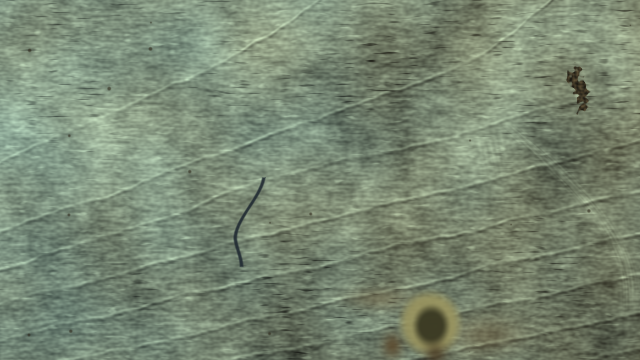
Reproduce this texture procedurally as a Shadertoy shader.

```glsl
// Weathered grey-green plank: pale growth rings climb to the right over fine
// horizontal grain, with a dark twig, a scuff, debris and a blurred insect.
// Rings are a family of curves; grain and stains are stretched gradient noise.

#define WOOD_TINT vec3(0.890, 1.0, 0.850)
#define BASE_TONE 0.525
#define STAIN_AMOUNT 0.20
#define GRAIN_AMOUNT 0.15
#define RING_COUNT 9
#define RING_LIGHT 0.13
#define RING_SHADOW 0.11
#define TWIG_COLOR vec3(0.13, 0.17, 0.20)
#define DEBRIS_COLOR vec3(0.17, 0.14, 0.09)
#define FUZZ_COLOR vec3(0.60, 0.58, 0.37)
#define BODY_COLOR vec3(0.20, 0.20, 0.12)
#define LEG_COLOR vec3(0.36, 0.29, 0.18)

vec2 hash2(vec2 p) {
    vec3 q = fract(p.xyx * vec3(0.1031, 0.1030, 0.0973));
    q += dot(q, q.yzx + 33.33);
    return fract((q.xx + q.yz) * q.zy);
}

float cornerSlope(vec2 cell, vec2 offset) {
    float angle = 6.2832 * hash2(cell + 200.0).x;
    return dot(vec2(cos(angle), sin(angle)), offset);
}

float gradientNoise(vec2 p) {
    vec2 i = floor(p), f = p - i;
    vec2 u = f * f * f * (f * (f * 6.0 - 15.0) + 10.0);
    vec2 e = vec2(1.0, 0.0);
    return mix(mix(cornerSlope(i, f), cornerSlope(i + e, f - e), u.x),
               mix(cornerSlope(i + e.yx, f - e.yx), cornerSlope(i + 1.0, f - 1.0), u.x), u.y);
}

float fbm(vec2 p) {
    float sum = 0.0, amp = 1.0;
    for (int i = 0; i < 4; i++) {
        sum += amp * gradientNoise(p);
        p = p * 2.03 + 17.3;
        amp *= 0.55;
    }
    return sum;
}

// Soft elliptical spot, 1 at its centre
float spot(vec2 p, vec2 center, vec2 size) {
    vec2 q = (p - center) / size;
    return exp(-dot(q, q));
}

float ringHeight(float k, float x) {
    float start = 0.45 - 0.098 * k + 0.1 * exp(-3.0 * k);
    float upturn = max(x - 0.6 - 0.55 * k, 0.0);
    float bulge = 0.03 * spot(vec2(x, k), vec2(0.76, 2.0), vec2(0.32, 0.8));
    float wobble = 0.014 * gradientNoise(vec2(x * 5.0, k * 7.3))
                 + 0.006 * gradientNoise(vec2(x * 22.0, k * 3.7));
    return start + (0.2 + 0.25 * exp(-0.5 * k)) * x + 0.7 * upturn * upturn + bulge + wobble;
}

float woodTone(vec2 p) {
    // Uneven light and stains
    float tone = BASE_TONE + 0.13 * (p.y - 0.5) - 0.085 * (p.x - 0.889);
    tone += STAIN_AMOUNT * fbm(p * vec2(3.2, 2.6) + 4.0);
    tone += 0.09 * gradientNoise(p * vec2(12.0, 26.0));
    tone += 0.10 * spot(p, vec2(1.75, 0.95), vec2(0.35, 0.3))
          - 0.07 * spot(p, vec2(1.0, 0.83), vec2(0.2, 0.22));
    // Fibres, dark cracks and pale flecks
    vec2 g = p + vec2(0.0, 0.004 * gradientNoise(p * 9.0));
    tone += GRAIN_AMOUNT * gradientNoise(g * vec2(20.0, 95.0));
    tone += 0.11 * gradientNoise(p * vec2(65.0, 120.0));
    float wear = smoothstep(-0.25, 0.4, gradientNoise(p * 3.0 + 9.0) + 0.4 * (p.y - 0.5));
    tone -= 0.24 * wear * smoothstep(0.25, 0.55, gradientNoise(g * vec2(17.0, 125.0) + 31.0));
    tone += 0.12 * smoothstep(0.28, 0.6, gradientNoise(g * vec2(24.0, 85.0) + 57.0));
    // Growth rings: bright crest, dark lower edge, faint glow above
    for (int i = 0; i < RING_COUNT; i++) {
        float k = float(i);
        float d = p.y - ringHeight(k, p.x);
        float strength = 0.8 + 0.9 * gradientNoise(vec2(p.x * 7.0, k * 5.1 + 0.4));
        tone += RING_LIGHT * strength * exp(-pow(d / 0.0045, 2.0));
        tone -= RING_SHADOW * (0.7 + 0.3 * p.x) * strength * exp(-pow((d + 0.0075) / 0.005, 2.0));
        tone += 0.035 * exp(-abs(d) / 0.03) * smoothstep(-0.004, 0.004, d);
    }
    return tone;
}

// Pale scuff bending down the right side, made of fine streaks
float scuff(vec2 p) {
    float center = 1.412 + 0.335 * sin(1.5708 * clamp((0.653 - p.y) / 0.47, 0.0, 1.0));
    float across = (p.x - center) * 0.75;
    float span = smoothstep(0.12, 0.2, p.y) * (1.0 - smoothstep(0.62, 0.67, p.y));
    float streaks = 0.65 + 1.1 * gradientNoise(vec2(across * 170.0, p.y * 14.0));
    float scratches = spot(p, vec2(1.37, 0.57), vec2(0.045, 0.05))
                    * gradientNoise(vec2((p.x + 0.2 * p.y) * 90.0, p.y * 8.0));
    return span * streaks * exp(-pow(across / 0.018, 2.0)) + 1.2 * scratches;
}

void mainImage(out vec4 fragColor, in vec2 fragCoord) {
    vec2 p = fragCoord / iResolution.y;
    float soft = max(0.002, 1.0 / iResolution.y);
    vec3 color = (woodTone(p) + 0.10 * scuff(p)) * WOOD_TINT;
    color += vec3(0.022, 0.0, -0.018) * (p.x - 0.85 + 1.6 * gradientNoise(p * 4.0 + 40.0));

    // Scattered specks
    vec2 cell = floor(p * 9.0), rnd = hash2(cell + 70.0);
    float speck = length((fract(p * 9.0) - 0.2 - 0.6 * rnd) / 9.0) - 0.005 * rnd.y;
    color = mix(color, DEBRIS_COLOR, 0.6 * step(0.87, rnd.x) * (1.0 - smoothstep(-soft, soft, speck)));

    // Crumbled debris
    vec2 q = p - vec2(1.609 - 0.012 * sin((p.y - 0.757) * 40.0), 0.757);
    float crumb = length(q / vec2(0.017, 0.056)) - 1.0 + 1.1 * gradientNoise(p * 65.0);
    vec3 crumbColor = DEBRIS_COLOR * (1.2 + 1.6 * gradientNoise(p * 110.0));
    color = mix(color, crumbColor, 0.9 * (1.0 - smoothstep(-0.15, 0.2, crumb)));

    // Bent twig
    float t = (p.y - 0.259) / 0.248;
    float twigX = 0.671 - 0.018 * smoothstep(0.0, 0.35, t) + 0.081 * smoothstep(0.3, 1.05, t);
    float twig = max(abs(p.x - twigX) * 0.9 - 0.0042, (abs(t - 0.5) - 0.5) * 0.248);
    color = mix(color, TWIG_COLOR, 0.92 * (1.0 - smoothstep(-soft, soft, twig)));

    // Out-of-focus insect: wing haze, leg, fuzz, body
    float wings = spot(p, vec2(1.05, 0.17), vec2(0.09, 0.03)) + spot(p, vec2(1.36, 0.07), vec2(0.1, 0.05));
    color = mix(color, LEG_COLOR * 1.25, 0.35 * wings);
    color = mix(color, LEG_COLOR, 0.85 * spot(p, vec2(1.09, 0.04), vec2(0.028, 0.035)));
    float fuzz = length((p - vec2(1.195, 0.102)) / vec2(0.082, 0.085));
    color = mix(color, FUZZ_COLOR, 0.9 * (1.0 - smoothstep(0.75, 1.2, fuzz)));
    float body = length((p - vec2(1.198, 0.095)) / vec2(0.048, 0.055));
    color = mix(color, BODY_COLOR, 0.9 * (1.0 - smoothstep(0.6, 1.2, body)));
    color = mix(color, LEG_COLOR * 0.8, 0.8 * spot(p, vec2(1.21, 0.015), vec2(0.03, 0.03)));

    fragColor = vec4(clamp(color, 0.0, 1.0), 1.0);
}
```
